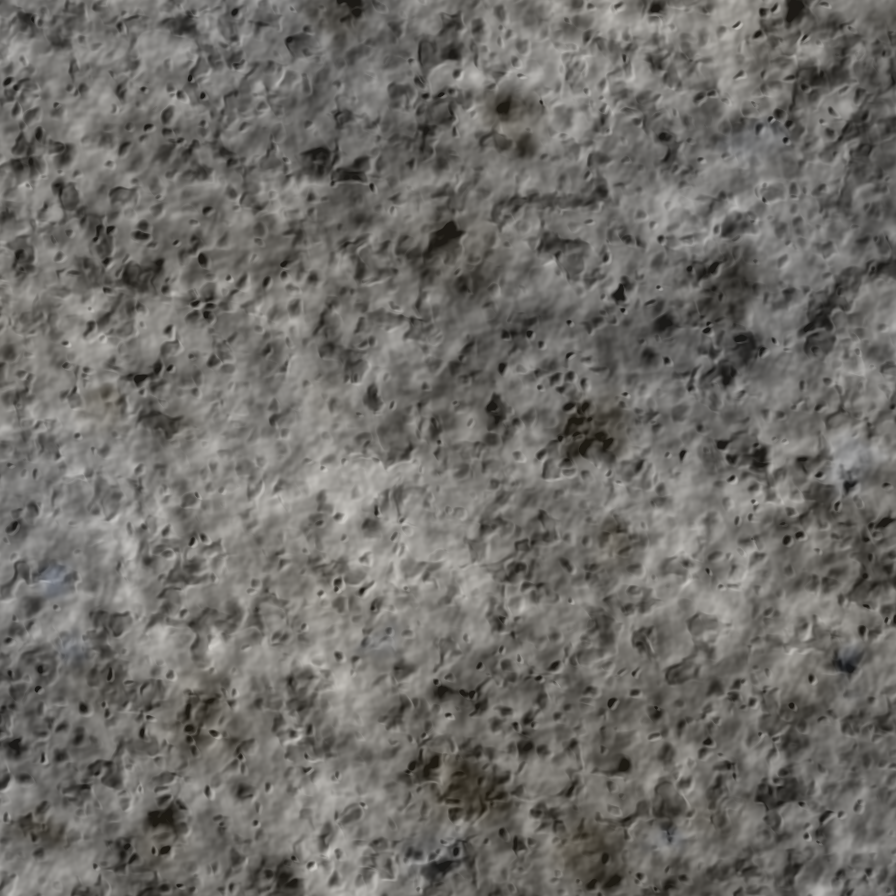
Reproduce this texture procedurally as a Shadertoy shader.

```glsl
// Rough, pitted grey stone under a raking light from the upper left.
// Ragged cellular pits and noise cavities are sunk into layered noise; the slope
// of that height toward the light gives the relief, slow noise gives the stains.

#define BASE_TONE 0.474
#define PATCH_AMOUNT 0.34
#define MOTTLE_AMOUNT 0.46
#define CAVITY_SHADE 0.15
#define RELIEF_GAIN 0.88
#define PIT_SHADE 0.25
#define HOLLOW_SHADE 0.17
#define GRAIN_SCALE 40.0
#define WARP 0.020
#define LIGHT_STEP vec2(-0.0028, 0.0022)

float hash(vec2 c) {
    vec3 q = fract(c.xyx * 0.1031);
    q += dot(q, q.yzx + 33.33);
    return fract((q.x + q.y) * q.z);
}

float noise(vec2 p) {
    vec2 c = floor(p), f = fract(p);
    f = f * f * (3.0 - 2.0 * f);
    float low = mix(hash(c), hash(c + vec2(1, 0)), f.x);
    float high = mix(hash(c + vec2(0, 1)), hash(c + vec2(1, 1)), f.x);
    return mix(low, high, f.y);
}

// Layered noise centred on zero, turned at each octave to hide the grid
float layers(vec2 p) {
    float sum = 0.0, amp = 0.5;
    for (int i = 0; i < 3; i++) {
        sum += amp * (noise(p) - 0.5);
        p = mat2(1.6, 1.2, -1.2, 1.6) * p + 7.3;
        amp *= 0.5;
    }
    return sum;
}

// Scattered pits, one candidate per cell; returns depth from 0 to 1
float pits(vec2 p, float density) {
    vec2 cell = floor(p);
    float depth = 0.0;
    for (int y = -1; y <= 1; y++)
    for (int x = -1; x <= 1; x++) {
        vec2 c = cell + vec2(x, y);
        float size = hash(c + 19.7);
        float strength = hash(c + 61.8);
        vec2 centre = c + 0.2 + 0.6 * vec2(hash(c + 3.1), hash(c + 47.9));
        float r = length(p - centre) / mix(0.26, 0.56, size * size);
        float bowl = 1.0 - smoothstep(0.15, 1.0, r);
        float present = step(hash(c + 90.2), density);
        depth = max(depth, present * bowl * mix(0.3, 1.0, strength * strength));
    }
    return depth;
}

// x: depth of clustered, ragged pits; y: depth of the noise cavities
vec2 erosion(vec2 p) {
    vec2 q = p + WARP * vec2(layers(p * 42.0), layers(p * 42.0 + 31.0));
    float cluster = mix(0.55, 1.0, smoothstep(-0.12, 0.10, layers(p * 10.0 + 77.0)));
    float coarse = pits(q * 21.0, 0.48);
    float middle = pits(q * 36.0 + 11.0, 0.58);
    float fine = pits(q * 54.0 + 23.0, 0.35);
    float cavity = smoothstep(0.04, 0.24, layers(q * 36.0 + 53.0));
    return vec2(cluster * max(coarse, max(middle, 0.8 * fine)), cavity);
}

float surface(vec2 p, vec2 worn) {
    return layers(p * GRAIN_SCALE) - 0.40 * worn.x - 0.24 * worn.y;
}

void mainImage(out vec4 fragColor, in vec2 fragCoord) {
    vec2 p = fragCoord / iResolution.y + 2.0;

    // Relief: faces that fall away toward the light are bright, softly limited
    vec2 worn = erosion(p);
    vec2 toward = p + LIGHT_STEP;
    float relief = surface(p, worn) - surface(toward, erosion(toward));
    relief /= 1.0 + 2.0 * abs(relief);

    // Broad hollows and rare bluish inclusions
    vec2 ragged = p + 0.07 * vec2(layers(p * 20.0), layers(p * 20.0 + 40.0));
    float hollow = pits(ragged * 6.5 + 5.0, 0.36);
    float inclusion = pits(ragged * 9.0 + 63.0, 0.08);

    float tone = BASE_TONE
        + PATCH_AMOUNT * layers(p * 5.0)
        + MOTTLE_AMOUNT * layers(p * 34.0 + 15.0)
        + RELIEF_GAIN * relief
        - PIT_SHADE * worn.x
        - CAVITY_SHADE * worn.y
        - HOLLOW_SHADE * hollow
        - 0.10 * inclusion;
    tone = clamp(tone, 0.10, 0.78);

    // Warm grey, browner in hollows and cooler on inclusions
    float warmth = 0.011 + 0.03 * layers(p * 3.0 + 9.0) + 0.014 * hollow - 0.04 * inclusion;
    fragColor = vec4(tone + vec3(0.8, 0.2, -1.0) * warmth, 1.0);
}
```
